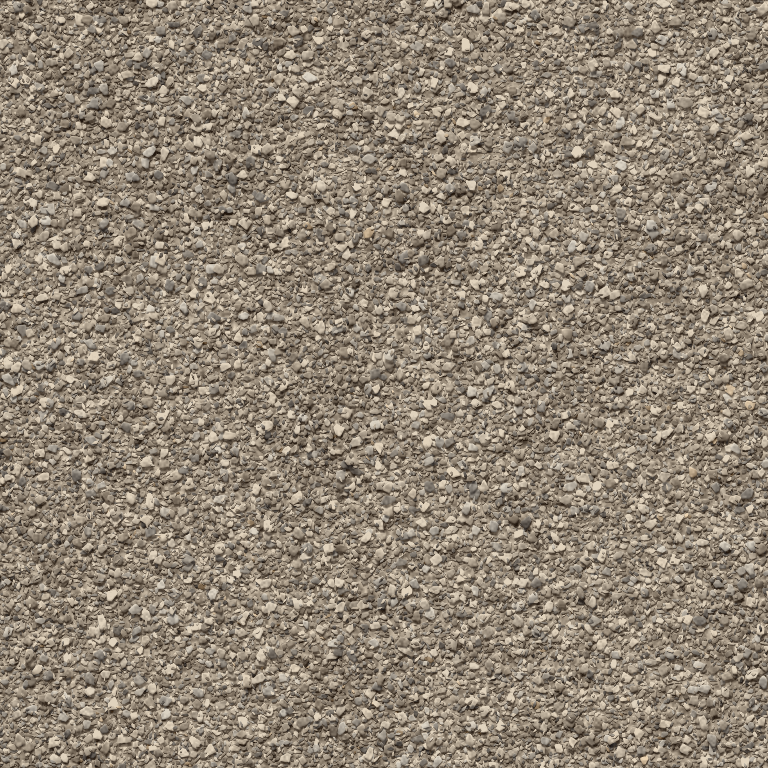
Write a WebGL 2 fragment shader that draws this texture.

```glsl
#version 300 es
precision highp float;
// Weathered gravel surface: blunt stone chips in brown grit, lit from above.

uniform vec2 u_resolution;
out vec4 outColor;

const vec3 SHADE = vec3(0.20, 0.16, 0.125);
const vec3 PALE = vec3(0.79, 0.74, 0.665);
const vec3 WARMTH = vec3(0.025, 0.0, -0.03);
const vec2 LIGHT = vec2(-0.24, 0.97);

float hash(vec2 p) {
    return fract(sin(dot(p, vec2(127.1, 311.7))) * 43758.5);
}

float noise(vec2 p) {
    vec2 cell = floor(p);
    vec2 f = fract(p);
    f = f * f * (3.0 - 2.0 * f);
    float low = mix(hash(cell), hash(cell + vec2(1, 0)), f.x);
    float high = mix(hash(cell + vec2(0, 1)), hash(cell + vec2(1, 1)), f.x);
    return mix(low, high, f.y);
}

// Slope of a noise field towards the light.
float relief(vec2 p) {
    return noise(p - LIGHT * 0.35) - noise(p + LIGHT * 0.35);
}

mat2 rotation(float angle) {
    float c = cos(angle);
    float s = sin(angle);
    return mat2(c, -s, s, c);
}

// Distance to an irregular six-sided chip with slightly blunted corners.
float chipDistance(vec2 q, float radius, float shape) {
    float d = -1.0;
    for (int i = 0; i < 6; i++) {
        float side = float(i);
        float angle = 1.0472 * side + 0.3 * sin(shape * 37.0 + side * 2.3);
        float reach = radius * (0.92 + 0.16 * sin(shape * 61.0 + side * 2.7));
        d = max(d, dot(q, vec2(cos(angle), sin(angle))) - reach);
    }
    return max(d, length(q) - 1.15 * radius);
}

// Paints one layer of chips and their shadows; surface holds tone and warmth.
vec2 paintChips(vec2 surface, vec2 p, float cells, float cover, float radius,
                float stretch, float tone, float seed, float pixel) {
    vec2 g = p * cells;
    float edge = 0.6 * pixel * cells;
    for (int j = -1; j <= 1; j++) {
        for (int i = -1; i <= 1; i++) {
            vec2 id = floor(g) + vec2(i, j);
            vec2 key = id + seed;
            if (hash(key) > cover) continue;
            vec2 jitter = vec2(hash(key + 3.7), hash(key + 8.1)) - 0.5;
            vec2 q = g - id - 0.5 - 0.75 * jitter;
            if (dot(q, q) > 1.4) continue;

            float shape = hash(key + 15.3);
            float kind = hash(key + 21.9);
            float size = radius * mix(0.55, 1.15, hash(key + 27.4));
            float thin = mix(1.0, stretch, hash(key + 33.2));
            mat2 turn = rotation(6.2832 * hash(key + 39.6));
            vec2 squash = vec2(1.0 / sqrt(thin), sqrt(thin));

            // Shadow falling away from the light, of varied depth
            float depth = mix(0.3, 0.75, hash(key + 51.5));
            vec2 shifted = q + LIGHT * depth * size;
            float shadow = chipDistance(turn * shifted * squash, size, shape);
            surface.x *= 1.0 - 0.72 * (1.0 - smoothstep(-0.1, 0.1, shadow));

            // Tilted face with a bright upper rim and a dark lower rim
            float d = chipDistance(turn * q * squash, size, shape);
            float slope = dot(q, LIGHT) / size;
            float rim = smoothstep(-0.4 * size, 0.0, d);
            float face = tone + 0.5 * (hash(key + 45.8) - 0.5);
            face += slope * (0.08 + 0.22 * rim);

            // A share of cool grey stones and a few rusty ones
            float cool = 1.0 - step(0.24, kind);
            float rusty = step(0.985, kind);
            face -= 0.12 * cool;
            float warmth = 0.3 * shape - 0.8 * cool + 1.4 * rusty;
            float inside = 1.0 - smoothstep(-edge, edge, d);
            surface = mix(surface, vec2(face, warmth), inside);
        }
    }
    return surface;
}

void main() {
    vec2 p = gl_FragCoord.xy / u_resolution.y;
    float pixel = 1.0 / u_resolution.y;

    // Grit bed, then chips from fine to coarse, then loose slivers
    vec2 surface = vec2(0.35 + 0.4 * noise(p * 210.0), 0.3);
    surface = paintChips(surface, p, 175.0, 0.85, 0.46, 2.6, 0.60, 11.0, pixel);
    surface = paintChips(surface, p, 105.0, 0.60, 0.44, 1.9, 0.63, 53.0, pixel);
    surface = paintChips(surface, p, 64.0, 0.48, 0.43, 1.6, 0.70, 97.0, pixel);
    surface = paintChips(surface, p, 150.0, 0.28, 0.38, 3.2, 0.62, 141.0, pixel);

    // Fine roughness, lumps of the bed and broad patches
    float grit = noise(p * 340.0) + 0.6 * noise(p * 170.0 + 31.0) - 0.8;
    float lumps = relief(p * 48.0) + 0.7 * relief(p * 95.0 + 17.0);
    float patches = noise(p * 7.0) + noise(p * 19.0 + 5.0) - 1.0;
    float tone = surface.x + 0.24 * grit + 0.15 * lumps + 0.06 * patches;
    tone = 0.57 + 1.25 * (tone - 0.46);

    vec3 color = mix(SHADE, PALE, clamp(tone, -0.12, 1.15));
    color += WARMTH * surface.y;
    outColor = vec4(clamp(color, 0.0, 1.0), 1.0);
}
```
